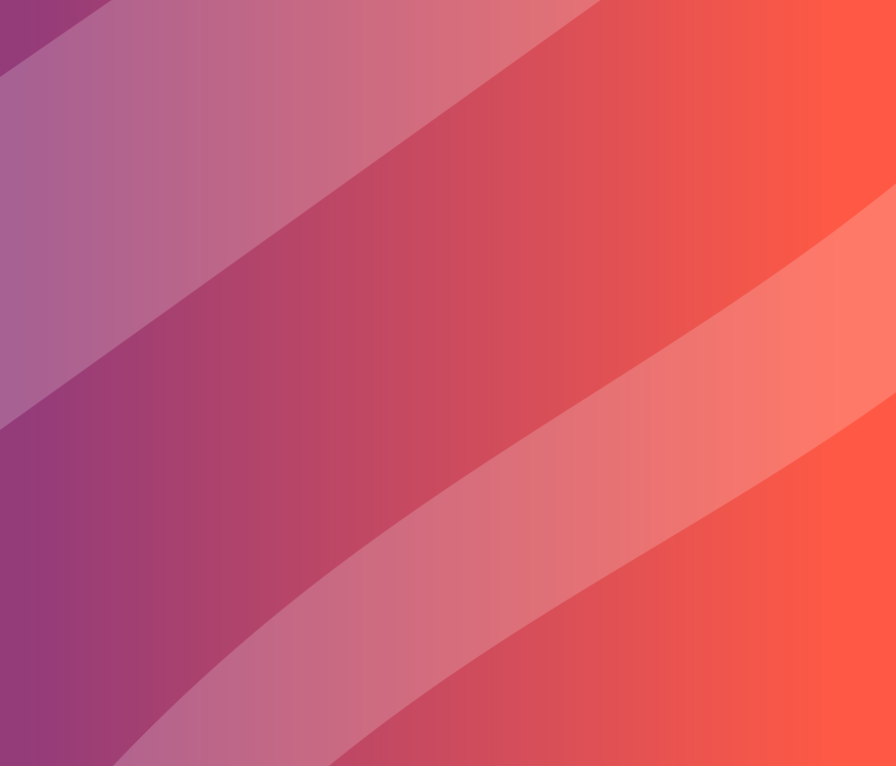
A WebGL 2 fragment shader for this background:

```glsl
#version 300 es
precision highp float;
// Draws a plum to coral horizontal gradient crossed by two pale diagonal ribbons.
// Each ribbon is the smooth-edged area between two height curves over x;
// both axes are measured in canvas widths.

#define PLUM vec3(0.580, 0.233, 0.475)
#define CORAL vec3(1.000, 0.350, 0.270)
#define FADE_START 0.03
#define FADE_END 0.94
#define RIBBON_OPACITY 0.19

uniform vec2 u_resolution;
out vec4 fragColor;

// Cubic edge that leaves the floor at x = root; shape holds its quadratic factor.
float curvedEdge(float x, float root, vec3 shape) {
    return (x - root) * (shape.x + x * (shape.y + x * shape.z));
}

// Coverage below an edge, softened over about one pixel.
float below(float edge, float y) {
    float d = edge - y;
    return clamp(d / fwidth(d) + 0.5, 0.0, 1.0);
}

float ribbon(float lower, float upper, float y) {
    return below(upper, y) * (1.0 - below(lower, y));
}

void main() {
    vec2 p = gl_FragCoord.xy / u_resolution.x;

    // Horizontal gradient, flat near both sides
    float fade = clamp((p.x - FADE_START) / (FADE_END - FADE_START), 0.0, 1.0);
    vec3 color = mix(PLUM, CORAL, fade);

    // Straight ribbon across the upper left
    float straight = ribbon(0.375 + 0.716 * p.x, 0.769 + 0.690 * p.x, p.y);

    // Bending ribbon rising from the floor to the right side
    float lower = curvedEdge(p.x, 0.367, vec3(1.105, -0.987, 0.541));
    float upper = curvedEdge(p.x, 0.126, vec3(1.162, -0.908, 0.490));
    float bending = ribbon(lower, upper, p.y);

    color = mix(color, vec3(1.0), RIBBON_OPACITY * max(straight, bending));
    fragColor = vec4(color, 1.0);
}
```
